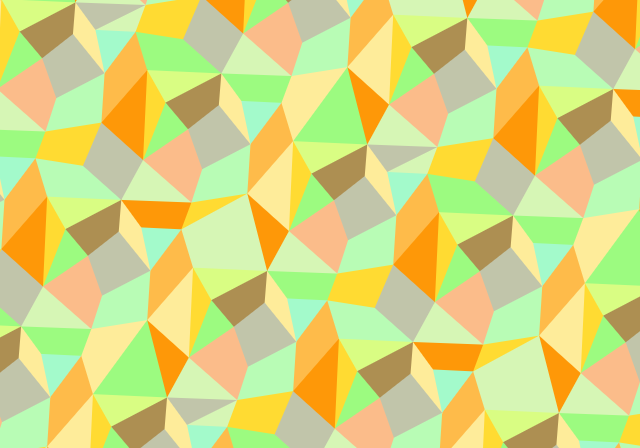
This pattern is drawn by a Shadertoy shader. Its source:

```glsl
// Pastel and orange facets: a skewed lattice of flat polygons in four alternating cell variants
#define VIEW_HEIGHT 5.38          // canvas height in facet units
#define EDGE_SOFTNESS 1.0         // blend width of edges, in screen steps
#define STEP_U vec2(1.752, 0.853) // lattice steps, y pointing down
#define STEP_V vec2(0.55, 2.372)
#define ORIGIN vec2(4.41, 1.735)  // anchor of cell (0, 0) from the top left

const vec3 ORANGE = vec3(0.996, 0.596, 0.030);
const vec3 AMBER  = vec3(0.996, 0.735, 0.290);
const vec3 YELLOW = vec3(1.000, 0.858, 0.196);
const vec3 CREAM  = vec3(0.996, 0.926, 0.602);
const vec3 LIME   = vec3(0.850, 0.992, 0.515);
const vec3 GREEN  = vec3(0.612, 0.985, 0.502);
const vec3 MINT   = vec3(0.720, 0.988, 0.708);
const vec3 AQUA   = vec3(0.640, 0.980, 0.796);
const vec3 PALE   = vec3(0.840, 0.965, 0.708);
const vec3 STONE  = vec3(0.757, 0.773, 0.667);
const vec3 BROWN  = vec3(0.680, 0.562, 0.322);
const vec3 PEACH  = vec3(0.984, 0.737, 0.541);

float blendWidth;
vec4 paint = vec4(0.0); // coverage-weighted colour and total coverage

// Signed distance to the line a-b, positive on the inner side
float edge(vec2 p, vec2 a, vec2 b) {
    vec2 e = b - a, q = p - a;
    return (e.x * q.y - e.y * q.x) / length(e);
}

void addFacet(float inside, vec3 color) {
    paint += vec4(color, 1.0) * clamp(0.5 + inside / blendWidth, 0.0, 1.0);
}

void tri(vec2 p, vec2 a, vec2 b, vec2 c, vec3 color) {
    addFacet(min(edge(p, a, b), min(edge(p, b, c), edge(p, c, a))), color);
}

void quad(vec2 p, vec2 a, vec2 b, vec2 c, vec2 d, vec3 color) {
    addFacet(min(min(edge(p, a, b), edge(p, b, c)),
                 min(edge(p, c, d), edge(p, d, a))), color);
}

// One lattice cell around its anchor; parity selects the variant
void drawCell(vec2 p, vec2 parity) {
    bool oddU = parity.x > 0.5, oddV = parity.y > 0.5;
    bool split = oddU != oddV;

    // Corners owned by this cell
    vec2 anchor = vec2(0.0);
    vec2 boxLeft = vec2(-0.67, 0.35), boxFront = vec2(-0.40, 0.67);
    vec2 boxRight = vec2(-0.03, 0.38), fin = vec2(0.24, 0.33);
    vec2 east = vec2(0.35, 0.85), fold = vec2(-0.23, 1.15);
    vec2 foot = vec2(-0.36, 1.55), hip = vec2(-0.94, 1.04);
    vec2 crown = vec2(-0.89, -0.04), west = vec2(-1.44, 0.59);
    vec2 peak = vec2(-1.03, -0.50), hub = vec2(-0.46, -0.41);

    // Corners shared with neighbouring cells
    vec2 diagonal = STEP_U - STEP_V;
    vec2 topLeft = foot - STEP_V, top = west + diagonal;
    vec2 topRight = hip + diagonal, tip = foot + diagonal;
    vec2 nextPeak = peak + STEP_U;

    // Folded box and its surroundings
    quad(p, anchor, boxRight, boxFront, boxLeft, BROWN);
    quad(p, anchor, fin, east, boxRight, CREAM);
    quad(p, boxRight, east, fold, boxFront, STONE);
    quad(p, boxFront, fold, foot, hip, PEACH);
    quad(p, east, west + STEP_U, foot, fold, MINT);
    quad(p, peak, crown, west, east - STEP_U, AMBER);
    tri(p, boxLeft, boxFront, hip, GREEN);
    tri(p, crown, boxLeft, hip, YELLOW);
    tri(p, crown, anchor, boxLeft, LIME);
    tri(p, fin, nextPeak, east, AQUA);
    tri(p, anchor, topRight, tip, PALE);
    tri(p, crown, hip, west, split ? ORANGE : CREAM);

    // Strip to the right of the anchor
    if (!oddU && !oddV) {
        tri(p, anchor, tip, fin, STONE);
        tri(p, fin, tip, nextPeak, PALE);
    } else {
        quad(p, anchor, tip, nextPeak, fin, oddU ? GREEN : ORANGE);
    }

    // Hexagonal gap above the box
    if (split) {
        quad(p, topLeft, top, hub, peak, YELLOW);
        quad(p, top, topRight, anchor, hub, STONE);
        quad(p, peak, hub, anchor, crown, oddU ? GREEN : MINT);
    } else {
        tri(p, top, topRight, anchor, ORANGE);
        if (oddU) {
            tri(p, peak, topLeft, top, YELLOW);
            quad(p, peak, top, anchor, crown, PALE);
        } else {
            quad(p, peak, topLeft, top, crown, CREAM);
            tri(p, top, anchor, crown, GREEN);
        }
    }
}

void mainImage(out vec4 fragColor, in vec2 fragCoord) {
    float unit = VIEW_HEIGHT / iResolution.y;
    blendWidth = EDGE_SOFTNESS * unit;
    vec2 p = vec2(fragCoord.x, iResolution.y - fragCoord.y) * unit - ORIGIN;

    // Visit every cell whose facets can reach this point
    vec2 base = floor(inverse(mat2(STEP_U, STEP_V)) * p);
    for (int j = 0; j < 2; j++) {
        for (int i = 0; i < 3; i++) {
            vec2 cell = base + vec2(i, j);
            drawCell(p - cell.x * STEP_U - cell.y * STEP_V, mod(cell, 2.0));
        }
    }
    fragColor = vec4(paint.rgb / max(paint.a, 0.001), 1.0);
}
```
